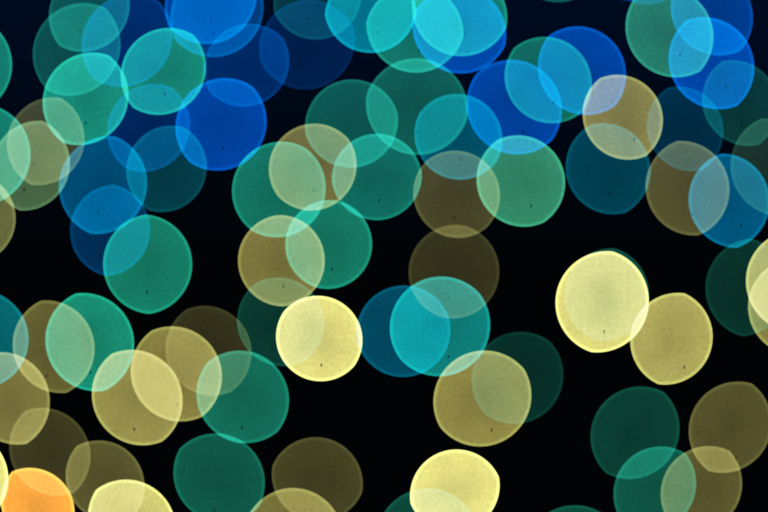
Give the GLSL for this background, as a Shadertoy shader.

```glsl
vec3 hash3(vec2 p) {
    vec3 q = fract(p.xyx * vec3(0.1031, 0.1030, 0.0973));
    q += dot(q, q.yxz + 33.33);
    return fract((q.xxy + q.yzz) * q.zyx);
}

float gradientNoise(vec2 p) {
    vec2 cell = floor(p), f = fract(p);
    vec2 u = f * f * f * (f * (f * 6.0 - 15.0) + 10.0);
    vec4 corner;
    for (int i = 0; i < 4; i++) {
        vec2 o = vec2(i & 1, i >> 1);
        corner[i] = dot(hash3(cell + o).xy * 2.0 - 1.0, f - o);
    }
    return mix(mix(corner.x, corner.y, u.x), mix(corner.z, corner.w, u.x), u.y);
}

// Cool to warm ramp of light colours
vec3 lightColor(float heat) {
    vec3 c = mix(vec3(0.0, 0.23, 0.57), vec3(0.0, 0.39, 0.48), smoothstep(0.0, 0.12, heat));
    c = mix(c, vec3(0.08, 0.48, 0.38), smoothstep(0.12, 0.30, heat));
    c = mix(c, vec3(0.50, 0.47, 0.23), smoothstep(0.60, 0.68, heat));
    c = mix(c, vec3(0.84, 0.82, 0.47), smoothstep(0.95, 1.04, heat));
    return mix(c, vec3(0.96, 0.60, 0.20), smoothstep(1.22, 1.24, heat));
}

// Circle clipped by a second one, narrowing toward the canvas borders
float lensDisc(vec2 p, vec2 fromCenter, float radius) {
    return max(length(p), length(p + 0.045 * fromCenter)) - radius;
}

void mainImage(out vec4 fragColor, in vec2 fragCoord) {
    vec2 uv = fragCoord / iResolution.y;
    vec2 center = 0.5 * iResolution.xy / iResolution.y;
    float soft = max(0.0022, 0.9 / iResolution.y);
    float grain = 1.0 + 0.07 * gradientNoise(uv * 130.0) + 0.06 * gradientNoise(uv * 24.0);

    // Dark ground with a blue haze at the top
    vec3 color = mix(vec3(0.006, 0.012, 0.018), vec3(0.0, 0.045, 0.13), smoothstep(0.4, 1.1, uv.y));

    // Scattered discs, one at most per cell
    const float cellSize = 0.138;
    vec2 home = floor(uv / cellSize);
    for (int y = -1; y <= 1; y++)
    for (int x = -1; x <= 1; x++) {
        vec2 cell = home + vec2(x, y);
        vec3 place = hash3(cell + 17.0);
        vec3 look = hash3(cell + 71.0);
        vec2 pos = (cell + place.xy) * cellSize;
        if (place.z < mix(0.36, 0.08, smoothstep(0.1, 0.9, pos.y))) continue;

        vec2 p = uv - pos;
        float radius = mix(0.088, 0.102, look.z);
        float d = lensDisc(p, pos - center, radius);
        float mask = smoothstep(soft, -soft, d);

        float heat = look.x - 0.7 * (pos.y - 0.45);
        float strength = mix(0.35, 1.1, look.y);
        strength = mix(strength, 1.05, smoothstep(0.9, 1.0, heat));
        vec3 light = lightColor(heat) * strength;

        // Even face, slightly brighter border and thin rim
        light *= grain * mix(0.93, 1.05, smoothstep(-radius, 0.0, d));
        float rim = exp(-pow((d + 0.004) / 0.003, 2.0));
        light += rim * (light * 0.18 + vec3(0.0, 0.035, 0.02) * strength);

        // Small dust speck
        vec2 dust = p - vec2(0.03 * (look.y - 0.5), -0.55 * radius);
        light *= 1.0 - 0.35 * smoothstep(0.0045, 0.001, length(dust * vec2(1.3, 0.8)));

        color = 1.0 - (1.0 - color) * (1.0 - clamp(light, 0.0, 1.0) * mask);
    }
    fragColor = vec4(color, 1.0);
}
```
